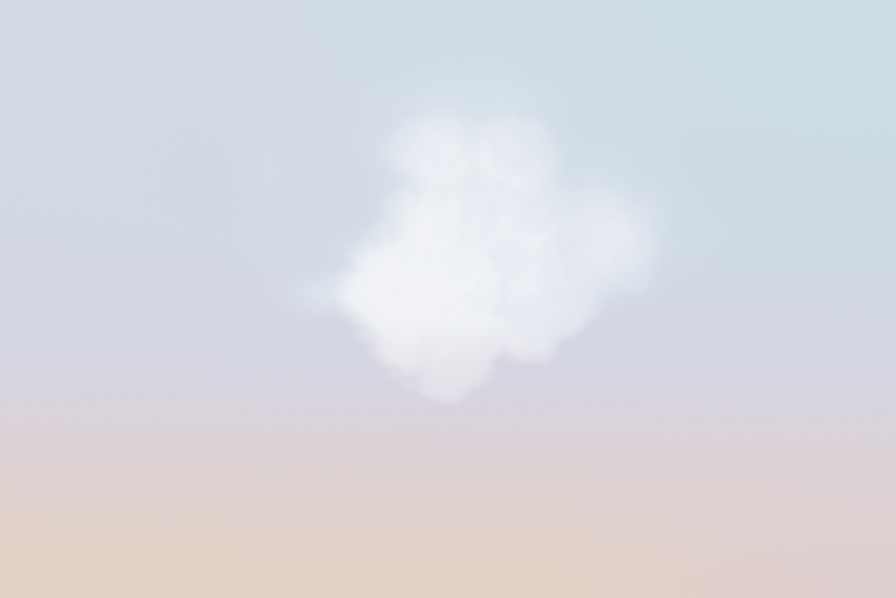
Give the GLSL for this background, as a Shadertoy shader.

```glsl
// A single soft white cloud floating in a pastel sky, blue above and peach below.

const vec3 SKY_TOP_LEFT  = vec3(0.828, 0.858, 0.900);
const vec3 SKY_TOP_RIGHT = vec3(0.808, 0.868, 0.900);
const vec3 SKY_MID_LEFT  = vec3(0.826, 0.848, 0.898);
const vec3 SKY_MID_RIGHT = vec3(0.802, 0.855, 0.896);
const vec3 LAVENDER      = vec3(0.834, 0.836, 0.888);
const vec3 ROSE          = vec3(0.866, 0.824, 0.836);
const vec3 PEACH         = vec3(0.884, 0.818, 0.772);
const vec3 PINK          = vec3(0.870, 0.812, 0.812);

const vec3 CLOUD_LIGHT  = vec3(0.950, 0.956, 0.966);
const vec3 CLOUD_SHADE  = vec3(0.868, 0.892, 0.934);
const vec3 CLOUD_BOTTOM = vec3(0.892, 0.882, 0.910);
const vec3 WISP_COLOR   = vec3(0.870, 0.905, 0.930);

const vec2 LIGHT_CENTER = vec2(0.68, 0.51);
const float BILLOW_SIZE = 0.050;
const float LOBE_BLEND  = 0.030;

// Centre and radius of each lobe, in units of canvas height
const int LOBE_COUNT = 11;
const vec3 LOBES[LOBE_COUNT] = vec3[](
    vec3(0.738, 0.727, 0.070), vec3(0.844, 0.717, 0.074),
    vec3(0.732, 0.619, 0.082), vec3(0.859, 0.600, 0.107),
    vec3(1.015, 0.600, 0.080), vec3(0.674, 0.512, 0.095),
    vec3(0.781, 0.502, 0.117), vec3(0.918, 0.521, 0.088),
    vec3(0.762, 0.404, 0.072), vec3(0.879, 0.434, 0.050),
    vec3(0.674, 0.420, 0.055));

float hash(vec2 p) {
    vec3 q = fract(p.xyx * 0.1031);
    q += dot(q, q.yzx + 33.33);
    return fract((q.x + q.y) * q.z);
}

float noise(vec2 p) {
    vec2 i = floor(p), f = fract(p);
    f = f * f * (3.0 - 2.0 * f);
    return mix(mix(hash(i), hash(i + vec2(1, 0)), f.x),
               mix(hash(i + vec2(0, 1)), hash(i + vec2(1, 1)), f.x), f.y);
}

float fbm(vec2 p) {
    float sum = 0.0, amp = 0.5;
    for (int i = 0; i < 5; i++) {
        sum += amp * noise(p);
        p = mat2(1.6, 1.2, -1.2, 1.6) * p + 7.3;
        amp *= 0.5;
    }
    return sum;
}

// Soft elliptical spot
float spot(vec2 p, vec2 center, vec2 size) {
    vec2 q = (p - center) / size;
    return exp(-dot(q, q));
}

vec3 skyColor(vec2 p, float across) {
    float side = smoothstep(0.0, 1.0, across);
    float y = p.y + 0.03 * (across - 0.5);
    vec3 mid = mix(SKY_MID_LEFT, SKY_MID_RIGHT, side);
    vec3 top = mix(SKY_TOP_LEFT, SKY_TOP_RIGHT, side);
    vec3 base = mix(PEACH, PINK, smoothstep(0.55, 1.0, across));
    vec3 col = mix(base, ROSE, smoothstep(0.02, 0.27, y));
    col = mix(col, LAVENDER, smoothstep(0.20, 0.42, y));
    col = mix(col, mid, smoothstep(0.38, 0.66, y));
    return mix(col, top, smoothstep(0.65, 1.0, y));
}

// Smooth union of the lobes
float cloudDistance(vec2 p) {
    float d = 1.0;
    for (int i = 0; i < LOBE_COUNT; i++) {
        float lobe = length(p - LOBES[i].xy) - LOBES[i].z;
        float h = max(LOBE_BLEND - abs(d - lobe), 0.0) / LOBE_BLEND;
        d = min(d, lobe) - h * h * LOBE_BLEND * 0.25;
    }
    return d;
}

void mainImage(out vec4 fragColor, in vec2 fragCoord) {
    vec2 p = fragCoord / iResolution.y;
    vec3 col = skyColor(p, fragCoord.x / iResolution.x);

    // Noise that roughens the outline and models the billows
    vec2 warp = vec2(fbm(p * 9.0), fbm(p * 9.0 + 31.0)) - 0.48;
    float billow = fbm(p * 15.0 + warp * 2.0);
    float relief = billow - fbm((p + vec2(-0.012, 0.014)) * 15.0 + warp * 2.0);
    float d = cloudDistance(p + warp * 0.045) + (billow - 0.48) * BILLOW_SIZE;

    // Thin veil around the body, with faint detached wisps
    float veil = 0.60 * exp(-max(d, 0.0) / 0.045) * smoothstep(0.42, 0.60, p.y);
    veil += 0.55 * spot(p, vec2(0.76, 0.83), vec2(0.11, 0.045));
    veil += 0.50 * spot(p, vec2(0.55, 0.51), vec2(0.07, 0.035));
    veil += 0.22 * spot(p, vec2(0.45, 0.72), vec2(0.045, 0.13));
    col = mix(col, WISP_COLOR, clamp(veil * (0.35 + 1.1 * fbm(p * 8.0 + 4.0)), 0.0, 0.8));

    // Body colour: brightest at lower left, bluer right, mauve below
    float light = 0.50 + 0.55 * spot(p, LIGHT_CENTER, vec2(0.17, 0.15));
    light += 0.18 * spot(p, vec2(0.80, 0.71), vec2(0.12, 0.10));
    light -= 0.16 * smoothstep(0.80, 1.05, p.x);
    light += 0.75 * relief + 0.45 * (billow - 0.48);
    vec3 body = mix(CLOUD_SHADE, CLOUD_LIGHT, clamp(light, 0.0, 1.0));
    body = mix(body, CLOUD_BOTTOM, 0.75 * smoothstep(0.47, 0.35, p.y));

    // Crisper edge below, softer edge above and to the right
    float softness = mix(0.016, 0.040, smoothstep(0.40, 0.75, p.y + 0.3 * (p.x - 0.75)));
    float cover = smoothstep(softness, -softness, d);
    col = mix(col, body, cover * mix(0.86, 0.97, smoothstep(0.0, -0.06, d)));

    fragColor = vec4(col + (hash(fragCoord) - 0.5) / 255.0, 1.0);
}
```
